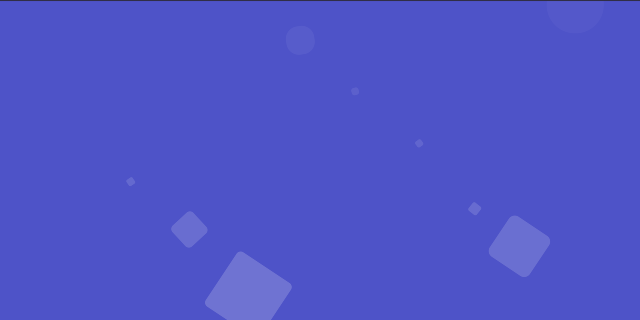
This background is drawn by a Shadertoy shader. Its source:

```glsl
const int TILE_COUNT = 9;
const float TAU = 6.2831853;
const vec3 BACKDROP = vec3(0.306, 0.325, 0.784);
const vec3 TILE_TINT = vec3(1.0);
const vec3 BORDER = vec3(0.19, 0.18, 0.28);
const float BORDER_WIDTH = 0.0035;

float hash(float n) {
    return fract(sin(n * 12.9898) * 43758.5453);
}

vec2 rotate(vec2 p, float angle) {
    float c = cos(angle), s = sin(angle);
    return vec2(c * p.x - s * p.y, s * p.x + c * p.y);
}

float roundedSquare(vec2 p, float halfSize, float radius) {
    vec2 q = abs(p) - halfSize + radius;
    return length(max(q, 0.0)) + min(max(q.x, q.y), 0.0) - radius;
}

float coverage(float dist, float pixel) {
    return 1.0 - smoothstep(-0.5 * pixel, 0.5 * pixel, dist);
}

// Evenly stepped columns with heights that wrap around the canvas
vec2 tileCenter(float index) {
    float x = 0.396 + 0.177 * index + 0.06 * (hash(index + 1.7) - 0.5);
    float y = fract(0.4 - 0.177 * index);
    y += 0.1 * hash(index + 5.3) * (1.0 - y);
    return vec2(x, y);
}

// Sizes swell and shrink across the columns
float tileHalfSize(float index) {
    float swell = 0.5 + 0.5 * cos(TAU * (index - 2.0) / 5.6);
    return mix(0.011, 0.102, swell * swell * swell);
}

// Tiles turn, become round and fade as they rise
float tileOpacity(vec2 p, float index, float pixel) {
    vec2 center = tileCenter(index);
    float rise = center.y;
    float halfSize = tileHalfSize(index);
    float angle = 0.35 + 1.3 * rise + 0.3 * (hash(index + 9.1) - 0.5);
    float radius = halfSize * mix(0.08, 1.0, rise);
    float dist = roundedSquare(rotate(p - center, angle), halfSize, radius);
    return coverage(dist, pixel) * mix(0.2, 0.03, rise);
}

void mainImage(out vec4 fragColor, in vec2 fragCoord) {
    float pixel = 1.0 / iResolution.y;
    vec2 p = fragCoord * pixel;
    vec3 color = BACKDROP;

    for (int i = 0; i < TILE_COUNT; i++) {
        color = mix(color, TILE_TINT, tileOpacity(p, float(i), pixel));
    }

    // Thin dark border along the top
    color = mix(color, BORDER, coverage(1.0 - BORDER_WIDTH - p.y, pixel));
    fragColor = vec4(color, 1.0);
}
```
